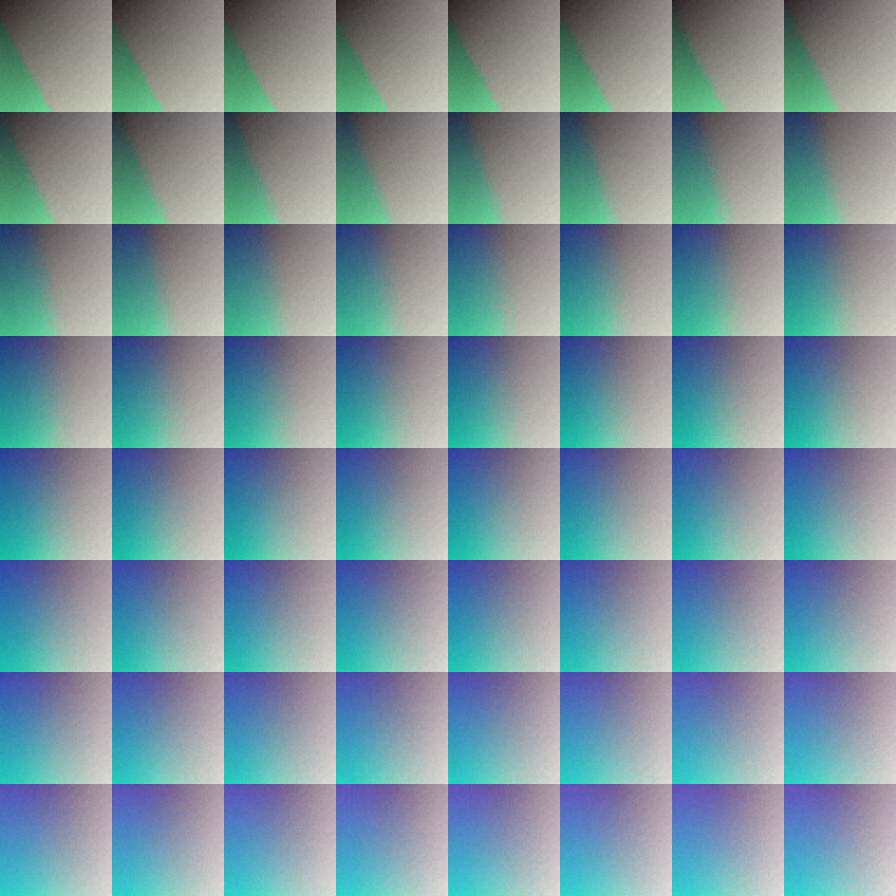
A WebGL 1 fragment shader for this pattern:

```glsl
precision highp float;
// Eight by eight colour-lookup grid: red runs across each tile, green down, blue from tile to tile.

uniform vec2 u_resolution;

const float TILES = 8.0;          // tiles per side
const float GRAIN_CELLS = 512.0;  // dither cells per side
const float BLEND_GRAIN = 0.20;   // speckle where hues meet
const float TONE_GRAIN = 0.035;   // speckle in brightness
const float BAND_GRAIN = 0.012;   // faint diagonal banding in the greys
const float BAND_COUNT = 11.0;

const vec3 INK = vec3(0.13, 0.16, 0.17);
const vec3 NAVY = vec3(0.13, 0.21, 0.51);
const vec3 INDIGO = vec3(0.20, 0.26, 0.66);
const vec3 VIOLET = vec3(0.39, 0.31, 0.74);
const vec3 GREEN = vec3(0.34, 0.73, 0.49);
const vec3 TEAL = vec3(0.09, 0.76, 0.65);
const vec3 AQUA = vec3(0.18, 0.83, 0.81);
const vec3 MINT = vec3(0.46, 0.88, 0.62);

float hash(vec2 p) {
  vec3 q = fract(vec3(p.xyx) * 0.1031);
  q += dot(q, q.yzx + 33.33);
  return fract((q.x + q.y) * q.z);
}

// Warm grey ramp, lightest at the lower right
vec3 neutralColor(vec2 p, float blue) {
  float upper = mix(0.14, 0.54, p.x) + 0.12 * blue;
  float lower = mix(0.56, 0.81, p.x) + 0.06 * blue;
  float level = mix(upper, lower, p.y);
  vec3 topTint = vec3(0.015, -0.010, -0.010) + blue * vec3(0.02, -0.04, 0.03);
  vec3 lowTint = mix(vec3(0.005, 0.015, -0.050), vec3(0.01, 0.00, -0.01), blue);
  float band = fract((p.x * 0.8 + p.y) * BAND_COUNT) - 0.5;
  return vec3(level + band * BAND_GRAIN) + mix(topTint, lowTint, p.y);
}

// Dark blues and violets above, greens and aquas below
vec3 saturatedColor(vec2 p, float blue) {
  vec3 top = mix(INK, NAVY, smoothstep(0.06, 0.36, blue));
  top = mix(top, INDIGO, smoothstep(0.36, 0.66, blue));
  top = mix(top, VIOLET, smoothstep(0.66, 1.0, blue));
  vec3 purple = vec3(0.43, 0.31, 0.32 + 0.45 * blue);
  top = mix(top, purple, min(p.x * 1.4, 1.0) * smoothstep(0.08, 0.35, blue));

  vec3 bottom = mix(GREEN, TEAL, smoothstep(0.12, 0.50, blue));
  bottom = mix(bottom, AQUA, smoothstep(0.50, 1.0, blue));
  vec3 pale = MINT + vec3(0.0, 0.0, 0.20 * blue);
  bottom = mix(bottom, pale, smoothstep(0.0, 0.65, p.x));
  return mix(top, bottom, p.y);
}

vec3 gridColor(vec2 uv) {
  // Tile number counts along rows from the upper left
  vec2 grid = vec2(uv.x, 1.0 - uv.y) * TILES;
  vec2 tile = floor(grid);
  vec2 p = fract(grid);
  float blue = (tile.y * TILES + tile.x) / (TILES * TILES - 1.0);

  vec2 cell = floor(uv * GRAIN_CELLS);
  float speckle = hash(cell) - 0.5;
  float tone = hash(cell + 71.0) - 0.5;

  // Slanted border between hues and greys, softer as blue rises
  float topEdge = mix(-0.10, 0.48, smoothstep(0.02, 0.40, blue));
  float edge = mix(topEdge, 0.46 + 0.17 * blue, p.y);
  float softness = mix(0.04, 0.40, smoothstep(0.0, 0.75, blue));
  float jitter = speckle * BLEND_GRAIN * mix(0.3, 1.0, blue);
  float grey = smoothstep(edge - softness, edge + softness, p.x + jitter);

  vec3 color = mix(saturatedColor(p, blue), neutralColor(p, blue), grey);
  return color + tone * TONE_GRAIN;
}

void main() {
  // Four samples per pixel smooth the tile seams
  vec3 color = vec3(0.0);
  for (int j = 0; j < 2; j++) {
    for (int i = 0; i < 2; i++) {
      vec2 offset = (vec2(float(i), float(j)) - 0.5) * 0.5;
      color += gridColor((gl_FragCoord.xy + offset) / u_resolution);
    }
  }
  gl_FragColor = vec4(clamp(color * 0.25, 0.0, 1.0), 1.0);
}
```
